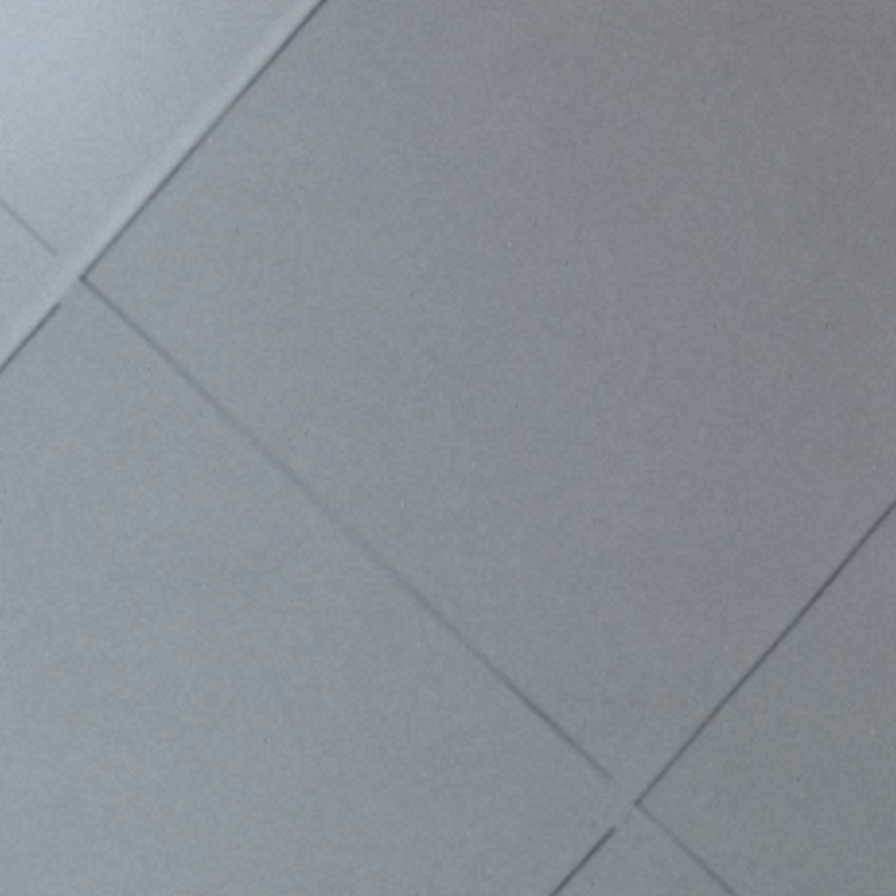
Reproduce this texture procedurally as a Shadertoy shader.

```glsl
// Large blue-grey square tiles laid diagonally, about one tile across the canvas.
// A skewed lattice gives the joints: soft dark grooves beside faint pale bevels,
// over a daylight gradient from the upper left, fine grain and sparse specks.

float hash(vec2 p) {
    vec3 q = fract(vec3(p.xyx) * 0.1031);
    q += dot(q, q.yzx + 33.33);
    return fract((q.x + q.y) * q.z);
}

float noise(vec2 p) {
    vec2 i = floor(p), f = fract(p);
    f = f * f * (3.0 - 2.0 * f);
    return mix(mix(hash(i), hash(i + vec2(1, 0)), f.x),
               mix(hash(i + vec2(0, 1)), hash(i + vec2(1, 1)), f.x), f.y);
}

// Soft dark groove along d = 0, left open where the crossing bevel covers it
float groove(float d, float across, float width) {
    float line = exp(-pow(d / width, 2.0));
    float bevel = smoothstep(-0.043, -0.033, across) * (1.0 - smoothstep(-0.007, 0.002, across));
    return line * (1.0 - bevel);
}

// Pale rounded edge on the negative side of a groove
float ridge(float d) {
    return smoothstep(-0.032, -0.012, d) * (1.0 - smoothstep(-0.011, 0.0, d));
}

// Sparse elongated specks, one candidate per cell
float specks(vec2 uv, float seed) {
    vec2 g = uv * 24.0 + seed, id = floor(g);
    vec2 centre = 0.2 + 0.6 * vec2(hash(id + 3.1), hash(id + 7.7));
    float r = length((fract(g) - centre) * vec2(1.3, 0.8));
    return step(0.94, hash(id + 1.3)) * (1.0 - smoothstep(0.02, 0.10, r));
}

void mainImage(out vec4 fragColor, in vec2 fragCoord) {
    vec2 uv = fragCoord / iResolution.xy;

    // Tile lattice: x steps down to the right, y steps up to the right
    vec2 crossing = vec2(0.091, 0.690);
    mat2 tileAxes = mat2(0.619, -0.585, 0.580, 0.662);
    vec2 bend = 0.004 * vec2(noise(uv * 7.0) - 0.5, noise(uv * 7.0 + 40.0) - 0.5);
    vec2 tile = inverse(tileAxes) * (uv + bend - crossing);
    vec2 d = (tile - round(tile)) * vec2(0.852, 0.880);

    // Daylight falling off to the right, warmer in the upper right
    vec3 col = mix(vec3(0.577, 0.615, 0.645), vec3(0.500, 0.515, 0.537),
                   smoothstep(-0.15, 0.97, uv.x + 0.10 * (uv.y - 0.5)));
    col += vec3(-0.002, -0.020, -0.028) * smoothstep(1.2, 2.0, uv.x + uv.y);
    col += vec3(-0.008, 0.002, -0.008) * smoothstep(0.5, 0.0, uv.y) * uv.x;

    // Window sheen, strongest on the upper left tile
    vec2 fromCorner = uv - vec2(0, 1);
    float sheen = exp(-3.2 * dot(fromCorner, fromCorner));
    float corner = exp(-24.0 * dot(fromCorner, fromCorner));
    float upperTile = 1.0 - smoothstep(-0.012, 0.002, tile.x);
    col += vec3(0.045, 0.049, 0.053) * sheen * upperTile;
    col += vec3(0.070, 0.076, 0.082) * corner;

    // Bevels, bright only in patches
    float lit = 0.006 + 0.045 * sheen;
    col += lit * ridge(d.x) * (0.2 + 1.1 * noise(uv * 9.0));
    col += 0.004 * ridge(d.y);

    // Grooves of uneven depth; the falling joint is filled in mid-tile
    float wear = 0.55 + 0.7 * noise(uv * 15.0 + 5.0);
    float grit = 0.75 + 0.5 * noise(uv * 110.0);
    float filled = exp(-pow((tile.x - 0.48) / 0.27, 2.0));
    float shallow = (1.0 - 0.72 * filled) * (1.0 - 0.35 * smoothstep(1.0, 1.05, tile.x));
    col -= vec3(0.128, 0.128, 0.120) * groove(d.x, d.y, 0.0037) * wear * grit;
    col -= vec3(0.086, 0.086, 0.082) * groove(d.y, d.x, 0.0044 + 0.0030 * filled)
         * wear * grit * shallow;
    col -= 0.010 * exp(-pow(d.x / 0.010, 2.0)) * smoothstep(-0.003, 0.003, d.x);

    // Mottling, fine grain and specks
    float grain = 0.014 * (noise(uv * 110.0) - 0.5) + 0.026 * (noise(uv * 230.0 + 17.0) - 0.5)
                + 0.014 * (noise(uv * 400.0 + 71.0) - 0.5);
    col += grain + 0.010 * (noise(uv * 14.0) - 0.5);
    col += vec3(0.008, 0.0, -0.008) * (noise(uv * 60.0 + 90.0) - 0.5);
    col += 0.032 * specks(uv, 0.0) - 0.036 * specks(uv, 51.4);

    fragColor = vec4(clamp(col, 0.0, 1.0), 1.0);
}
```
